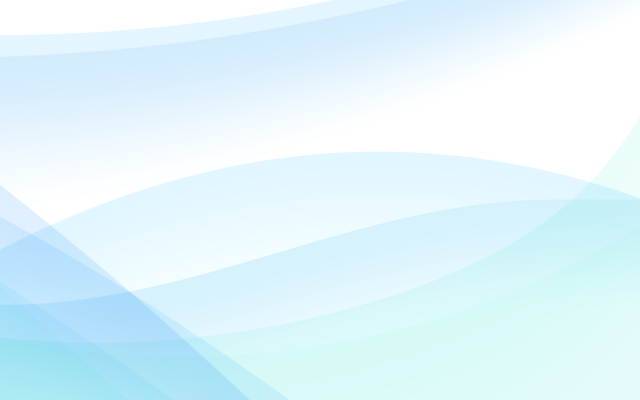
Give the GLSL for this background, as a Shadertoy shader.

```glsl
// Opaque sheets: colour at the edge and far below it
const vec3 WHITE      = vec3(1.0, 1.0, 1.0);
const vec3 BAND       = vec3(0.895, 0.962, 1.0);
const vec3 SKY        = vec3(0.825, 0.925, 0.995);
const vec3 ARCH_EDGE  = vec3(0.885, 0.965, 1.0);
const vec3 ARCH_DEEP  = vec3(0.955, 0.995, 1.0);
const vec3 SWELL_EDGE = vec3(0.835, 0.947, 0.993);
const vec3 SWELL_DEEP = vec3(0.945, 0.988, 1.0);

// Transparent sheets: multiplied tints
const vec3 MINT       = vec3(0.920, 0.993, 0.980);
const vec3 MINT_LOW   = vec3(0.965, 1.0, 0.988);
const vec3 LAVENDER   = vec3(0.880, 0.940, 0.995);
const vec3 BLUE       = vec3(0.900, 0.962, 0.998);
const vec3 AQUA       = vec3(0.935, 0.980, 1.0);
const vec3 GREEN      = vec3(0.955, 1.0, 0.985);

const float ARCH_FADE  = 0.30;
const float SWELL_FADE = 0.30;
const float SKY_FADE_LEFT  = 0.42;
const float SKY_FADE_RIGHT = 0.24;

// Smooth coverage of the area where depth is positive
float cover(float depth) {
    return clamp(depth / max(fwidth(depth), 1e-5) + 0.5, 0.0, 1.0);
}

// Opaque sheet whose colour changes with depth below its edge
vec3 sheet(vec3 base, vec3 edge, vec3 deep, float depth, float fade) {
    vec3 fill = mix(edge, deep, smoothstep(0.0, fade, depth));
    return mix(base, fill, cover(depth));
}

// Transparent sheet that thins to a remaining strength
vec3 glaze(vec3 base, vec3 tint, float depth, float fade, float remain) {
    float strength = mix(1.0, remain, smoothstep(0.0, fade, depth));
    return base * mix(WHITE, tint, strength * cover(depth));
}

// Quadratic edge height at x
float bend(float x, float start, float slope, float curve) {
    return start + x * (slope + curve * x);
}

void mainImage(out vec4 fragColor, in vec2 fragCoord) {
    vec2 uv = fragCoord / iResolution.xy;
    float x = uv.x;
    float y = 1.0 - uv.y; // measured downward from the top
    float flare = pow(x, 10.0);

    // Top ribbon and sky glow
    float ribbon = y - bend(x, 0.0875, 0.0, -0.3226);
    float sky = y - bend(x, 0.1417, -0.0496, -0.2703);
    vec3 color = mix(WHITE, BAND, cover(ribbon));
    color = sheet(color, SKY, WHITE, sky, mix(SKY_FADE_LEFT, SKY_FADE_RIGHT, x));

    // Wide arch and the swell below it
    float arch = y - 0.379 - 0.70 * (x - 0.592) * (x - 0.592);
    float swell = y - 0.6306 - 0.1319 * cos(min(3.14159, 3.601 * x));
    color = sheet(color, ARCH_EDGE, ARCH_DEEP, arch, ARCH_FADE);
    color = sheet(color, SWELL_EDGE, SWELL_DEEP, swell, SWELL_FADE);

    // Mint sweeps rising to the right
    float sweep = y - bend(x, 0.8438, 0.1667, -0.548) + 0.171 * flare;
    float lowSweep = y - bend(x, 0.8438, 0.3404, -0.600) + 0.020 * flare;
    color = glaze(color, MINT, sweep, 0.65, 0.35);
    color = glaze(color, MINT_LOW, lowSweep, 0.45, 0.6);

    // Crossing blades at the lower left
    color = glaze(color, LAVENDER, y - bend(x, 0.4625, 1.248, 0.332), 0.45, 0.35);
    color = glaze(color, BLUE, y - bend(x, 0.5417, 0.864, 0.332), 0.50, 0.75);
    color = glaze(color, AQUA, y - bend(x, 0.7040, 1.024, 0.246), 0.30, 0.6);
    color = glaze(color, GREEN, y - bend(x, 0.7146, 1.432, 0.0), 0.30, 0.9);

    fragColor = vec4(color, 1.0);
}
```
